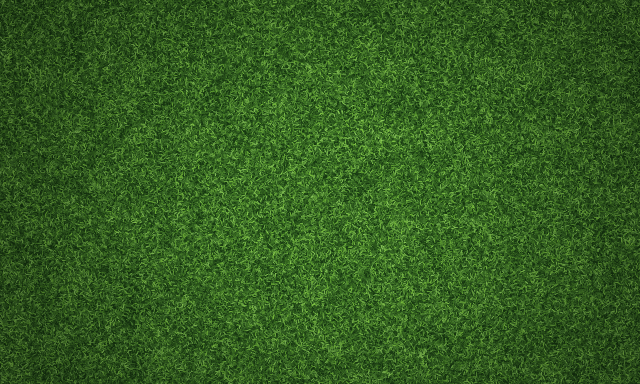
Reproduce this texture procedurally as a Shadertoy shader.

```glsl
// Dense, short-cut lawn seen from above, darker toward the borders.
// Layers of small curved blades are scattered over jittered grids, dark roots
// first and bright tips last; gradient noise adds clumps and soft patches.

const vec3 SHADOW_GREEN = vec3(0.10, 0.22, 0.07);
const vec3 MID_GREEN    = vec3(0.21, 0.38, 0.13);
const vec3 LIGHT_GREEN  = vec3(0.38, 0.58, 0.22);
const vec3 TINT_SHIFT   = vec3(0.060, 0.030, 0.110); // vivid to pale blades

const int   LAYERS       = 5;
const float CELL         = 0.0076;  // lengths are fractions of canvas height
const float HALF_LENGTH  = 0.0048;
const float HALF_WIDTH   = 0.0013;
const float BEND         = 0.0020;
const float SOIL_TONE    = -0.05;
const float LAYER_STEP   = 0.10;    // each layer is brighter than the last
const float BLADE_SPREAD = 1.05;    // tone variety between blades
const float TIP_LIGHT    = 0.24;
const float CLUMP_SCALE  = 55.0;
const float CLUMP_DEPTH  = 0.22;
const float PATCH_SCALE  = 13.0;
const float PATCH_DEPTH  = 0.15;
const vec2  GLOW_CENTRE  = vec2(0.52, 0.48);
const float GLOW         = 1.22;
const float BORDER_SHADE = 0.78;

vec3 hash3(vec2 p) {
    vec3 q = fract(p.xyx * vec3(0.1031, 0.1030, 0.0973));
    q += dot(q, q.yxz + 33.33);
    return fract((q.xxy + q.yzz) * q.zyx);
}

float cornerSlope(vec2 cell, vec2 offset) {
    float angle = 6.2832 * hash3(cell).x;
    return dot(vec2(cos(angle), sin(angle)), offset);
}

float gradientNoise(vec2 p) {
    vec2 i = floor(p), f = p - i;
    vec2 u = f * f * f * (f * (f * 6.0 - 15.0) + 10.0);
    vec2 e = vec2(1.0, 0.0);
    float low  = mix(cornerSlope(i, f), cornerSlope(i + e, f - e), u.x);
    float high = mix(cornerSlope(i + e.yx, f - e.yx),
                     cornerSlope(i + 1.0, f - 1.0), u.x);
    return mix(low, high, u.y);
}

// Paints one layer of blades over grass, which holds (tone, tint).
vec2 paintBlades(vec2 grass, vec2 p, float layer, float pixel) {
    vec2 home = floor(p / CELL);
    for (int y = -1; y <= 1; y++)
    for (int x = -1; x <= 1; x++) {
        vec2 cell = home + vec2(x, y);
        vec3 place = hash3(cell + 37.0 * layer + 11.0);
        vec3 look  = hash3(cell + 53.0 * layer + 307.0);

        // Blade frame: y runs from root to tip, x across the bent spine
        float angle = 6.2832 * place.z;
        vec2 axis = vec2(cos(angle), sin(angle));
        vec2 d = p - (cell + place.xy) * CELL;
        vec2 q = vec2(dot(d, vec2(axis.y, -axis.x)), dot(d, axis));
        float len = HALF_LENGTH * mix(0.65, 1.0, look.z);
        float along = clamp(q.y / len, -1.0, 1.0);
        q.x -= BEND * (look.y - 0.5) * (along * along - 0.4);
        q.y -= along * len;

        float width = HALF_WIDTH * (1.0 - 0.3 * along);
        float cover = 1.0 - smoothstep(width - 0.5 * pixel,
                                       width + 0.5 * pixel, length(q));
        float tone = 0.17 + LAYER_STEP * layer
                   + BLADE_SPREAD * (look.x - 0.5) + TIP_LIGHT * 0.5 * along;
        grass = mix(grass, vec2(tone, look.y - 0.5), cover);
    }
    return grass;
}

vec3 grassColour(vec2 grass) {
    float t = clamp(grass.x, -0.12, 1.35) * 2.0;
    vec3 colour = t < 1.0 ? mix(SHADOW_GREEN, MID_GREEN, t)
                          : mix(MID_GREEN, LIGHT_GREEN, t - 1.0);
    return colour + TINT_SHIFT * grass.y * clamp(grass.x, 0.0, 1.0);
}

void mainImage(out vec4 fragColor, in vec2 fragCoord) {
    vec2 p = fragCoord / iResolution.y;
    vec2 uv = fragCoord / iResolution.xy;

    // Blades, from the ground up
    vec2 grass = vec2(SOIL_TONE, 0.0);
    for (int i = 0; i < LAYERS; i++)
        grass = paintBlades(grass, p, float(i), 1.0 / iResolution.y);

    // Clumps and broad patches
    grass.x += CLUMP_DEPTH * gradientNoise(p * CLUMP_SCALE);
    grass.x += PATCH_DEPTH * gradientNoise(p * PATCH_SCALE + 40.0);

    // Bright middle, shaded border
    float away = length((uv - GLOW_CENTRE) * vec2(1.7, 1.2));
    float light = mix(GLOW, BORDER_SHADE, smoothstep(0.15, 1.1, away));
    fragColor = vec4(clamp(grassColour(grass) * light, 0.0, 1.0), 1.0);
}
```
